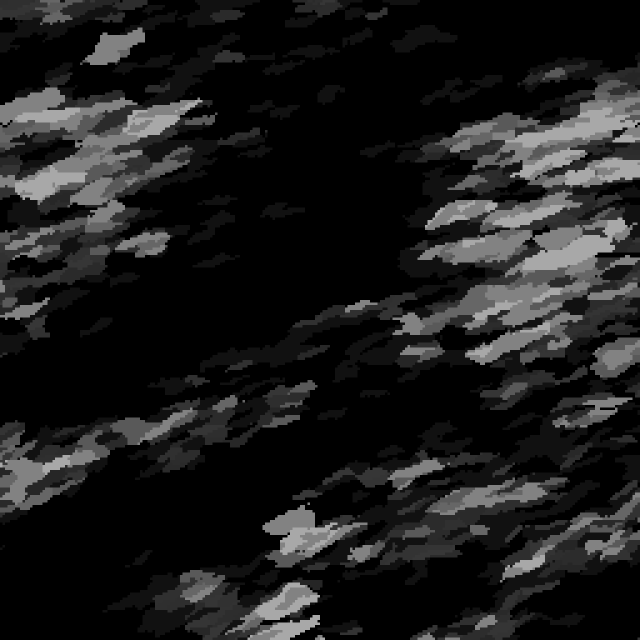
A WebGL 2 fragment shader for this texture:

```glsl
#version 300 es
precision highp float;
precision highp int;
// Dark layered rock: flat grey flakes lying along tilted strata on black.
// Stretched Voronoi flakes take a stepped grey from layered value noise,
// and sparse larger lens-shaped slabs add the brightest areas.

uniform vec2 u_resolution;
out vec4 fragColor;

const float STEPS = 256.0;                  // stair steps of edges per canvas
const float SLOPE_LOW = 0.42;               // tilt of strata at the bottom
const float SLOPE_HIGH = 0.20;              // tilt of strata at the top
const vec2 FLAKE_FREQ = vec2(26.0, 80.0);   // flakes along, across strata
const vec2 SLAB_FREQ = vec2(7.0, 21.0);
const vec2 ZONE_FREQ = vec2(3.0, 7.0);
const vec2 STREAK_FREQ = vec2(7.0, 26.0);
const vec2 DETAIL_FREQ = vec2(14.0, 50.0);
const float SLAB_CUTOFF = 0.92;             // higher means fewer slabs
const float JAG_FREQ = 110.0;
const vec2 JAG_SIZE = vec2(0.016, 0.006);
const vec2 CRUMBLE_SIZE = vec2(0.02, 0.022);

// Integer hash to [0, 1)
float hash(vec2 cell, uint seed) {
    uvec2 k = uvec2(ivec2(cell)) * uvec2(1597u, 3571u);
    uint h = k.x ^ (k.y * 2654435769u) ^ (seed * 40503u);
    h = (h ^ (h >> 16)) * 2146121005u;
    h = (h ^ (h >> 15)) * 2221713035u;
    h ^= h >> 16;
    return float(h >> 8) / 16777216.0;
}

float noise(vec2 p, uint seed) {
    vec2 i = floor(p);
    vec2 f = p - i;
    f = f * f * (3.0 - 2.0 * f);
    vec2 e = vec2(1.0, 0.0);
    return mix(mix(hash(i, seed), hash(i + e.xy, seed), f.x),
               mix(hash(i + e.yx, seed), hash(i + e.xx, seed), f.x), f.y);
}

vec2 noise2(vec2 p, uint seed) {
    return vec2(noise(p, seed), noise(p, seed + 1u)) - 0.5;
}

// Nearest jittered point: xy = its position, z = distance to it
vec3 nearestSite(vec2 p, uint seed) {
    vec2 base = floor(p);
    vec3 best = vec3(0.0, 0.0, 9.0);
    for (int y = -1; y <= 1; y++) {
        for (int x = -1; x <= 1; x++) {
            vec2 cell = base + vec2(x, y);
            vec2 site = cell + vec2(hash(cell, seed), hash(cell, seed + 1u));
            float d = distance(p, site);
            if (d < best.z) best = vec3(site, d);
        }
    }
    return best;
}

// Coordinates along and across the strata, with ragged edges
vec2 strata(vec2 p) {
    float slope = mix(SLOPE_LOW, SLOPE_HIGH, p.y);
    vec2 q = vec2(p.x + slope * p.y, p.y - slope * (p.x - 0.5));
    float crumble = 0.25 + 0.75 * smoothstep(-0.1, 0.6, p.x - p.y);
    q += noise2(p * 24.0, 11u) * CRUMBLE_SIZE * crumble;
    return q + noise2(p * JAG_FREQ, 21u) * JAG_SIZE;
}

// Stepped grey levels
float tone(float e, float variation) {
    float g = 0.0;
    g = e > 0.625 ? 0.065 : g;
    g = e > 0.704 ? 0.18 + 0.07 * (variation - 0.5) : g;
    g = e > 0.786 ? 0.35 : g;
    g = e > 0.811 ? 0.40 : g;
    g = e > 0.830 ? 0.51 : g;
    g = e > 0.920 ? 0.66 : g;
    return g;
}

float rock(vec2 p) {
    vec2 q = strata((floor(p * STEPS) + 0.5) / STEPS);

    // Small flakes sample the layered brightness at their centres
    vec3 flake = nearestSite(q * FLAKE_FREQ, 31u);
    vec2 flakeId = floor(flake.xy);
    vec2 c = flake.xy / FLAKE_FREQ;
    float grain = hash(flakeId, 41u);
    float energy = 0.45 * noise(c * ZONE_FREQ, 51u)
                 + 0.30 * noise(c * STREAK_FREQ, 52u)
                 + 0.25 * noise(c * DETAIL_FREQ, 53u) + 0.20 * grain;

    // Larger slabs gather in the brighter zones
    vec3 slab = nearestSite(q * SLAB_FREQ, 61u);
    vec2 slabId = floor(slab.xy);
    float zone = noise(slab.xy / SLAB_FREQ * ZONE_FREQ, 51u);
    float radius = mix(0.32, 0.52, hash(slabId, 63u));
    float edge = slab.z + 0.3 * (noise(q * STREAK_FREQ * 3.0, 64u) - 0.5);
    if (hash(slabId, 65u) + 0.8 * (zone - 0.5) > SLAB_CUTOFF && edge < radius) {
        float level = mix(0.79, 0.97, hash(slabId, 66u));
        energy = max(energy, level + 0.10 * (grain - 0.5));
    }
    return tone(energy, hash(flakeId, 42u));
}

void main() {
    // Four samples per pixel smooth the edges
    float sum = 0.0;
    for (int i = 0; i < 4; i++) {
        vec2 offset = (vec2(i & 1, i >> 1) - 0.5) * 0.5;
        sum += rock((gl_FragCoord.xy + offset) / u_resolution.y);
    }
    fragColor = vec4(vec3(sum * 0.25), 1.0);
}
```
